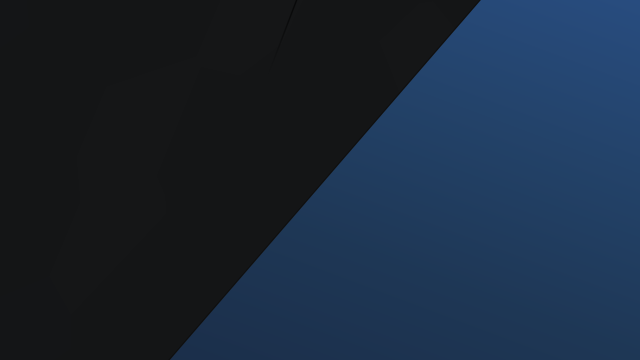
Reproduce this background procedurally as a Shadertoy shader.

```glsl
// A charcoal panel and a blue panel meet along a slanted edge.
// The blue is a tilted three-part gradient; the charcoal carries very faint
// slanted facets from a cell pattern, and one thin tapering crease.

#define EDGE_BOTTOM vec2(0.472, 0.0)
#define EDGE_TOP vec2(1.336, 1.0)
#define CREASE_BOTTOM vec2(0.736, 0.769)
#define CREASE_TOP vec2(0.824, 1.0)
#define GRADIENT_DIR vec2(0.35, 0.937)
#define CHARCOAL vec3(0.079, 0.083, 0.087)
#define FACET_SCALE 5.0
#define FACET_CONTRAST 0.005
#define SEAM_WIDTH 0.0025

vec2 hash22(vec2 p) {
    vec3 q = fract(vec3(p.xyx) * vec3(0.1031, 0.1030, 0.0973));
    q += dot(q, q.yzx + 33.33);
    return fract((q.xx + q.yz) * q.zy);
}

// Signed distance to the line a-b, positive on its right side
float lineSide(vec2 p, vec2 a, vec2 b) {
    vec2 dir = normalize(b - a);
    return dot(p - a, vec2(dir.y, -dir.x));
}

// Random tone of the nearest cell, from -0.5 to 0.5
float facetTone(vec2 p) {
    vec2 cell = floor(p);
    float nearest = 10.0;
    float tone = 0.0;
    for (int j = -1; j <= 1; j++) {
        for (int i = -1; i <= 1; i++) {
            vec2 id = cell + vec2(i, j);
            vec2 delta = id + hash22(id) - p;
            float d = dot(delta, delta);
            if (d < nearest) {
                nearest = d;
                tone = hash22(id + 17.0).x - 0.5;
            }
        }
    }
    return tone;
}

vec3 bluePanel(vec2 p) {
    float t = clamp((dot(p, GRADIENT_DIR) - 0.165) / 1.4, 0.0, 1.0) * 3.0;
    vec3 color = mix(vec3(0.105, 0.182, 0.290), vec3(0.118, 0.216, 0.335), min(t, 1.0));
    color = mix(color, vec3(0.137, 0.260, 0.412), clamp(t - 1.0, 0.0, 1.0));
    return mix(color, vec3(0.157, 0.300, 0.500), clamp(t - 2.0, 0.0, 1.0));
}

vec3 charcoalPanel(vec2 p, float pixel) {
    // Facets lean along the slant
    vec2 leaned = vec2(p.x - 0.4 * p.y, 0.7 * p.y) * FACET_SCALE;
    vec3 color = CHARCOAL + FACET_CONTRAST * facetTone(leaned);

    // Crease fades out toward its lower end
    float creaseDist = abs(lineSide(p, CREASE_BOTTOM, CREASE_TOP));
    float fade = smoothstep(CREASE_BOTTOM.y, CREASE_TOP.y, p.y);
    float crease = 1.0 - smoothstep(0.0, SEAM_WIDTH + 0.5 * pixel, creaseDist);
    return color * (1.0 - 0.6 * crease * fade);
}

void mainImage(out vec4 fragColor, in vec2 fragCoord) {
    // Heights run 0 to 1; widths keep the 16:9 layout on any canvas
    vec2 p = fragCoord / iResolution.xy * vec2(16.0 / 9.0, 1.0);
    float pixel = 1.0 / iResolution.y;

    float side = lineSide(p, EDGE_BOTTOM, EDGE_TOP);
    float blueMask = smoothstep(-0.6 * pixel, 0.6 * pixel, side);
    vec3 color = mix(charcoalPanel(p, pixel), bluePanel(p), blueMask);

    // Thin shadow on the dark side of the seam
    float seam = 1.0 - smoothstep(0.0, SEAM_WIDTH, abs(side + SEAM_WIDTH));
    color *= 1.0 - 0.3 * seam;

    fragColor = vec4(color, 1.0);
}
```
